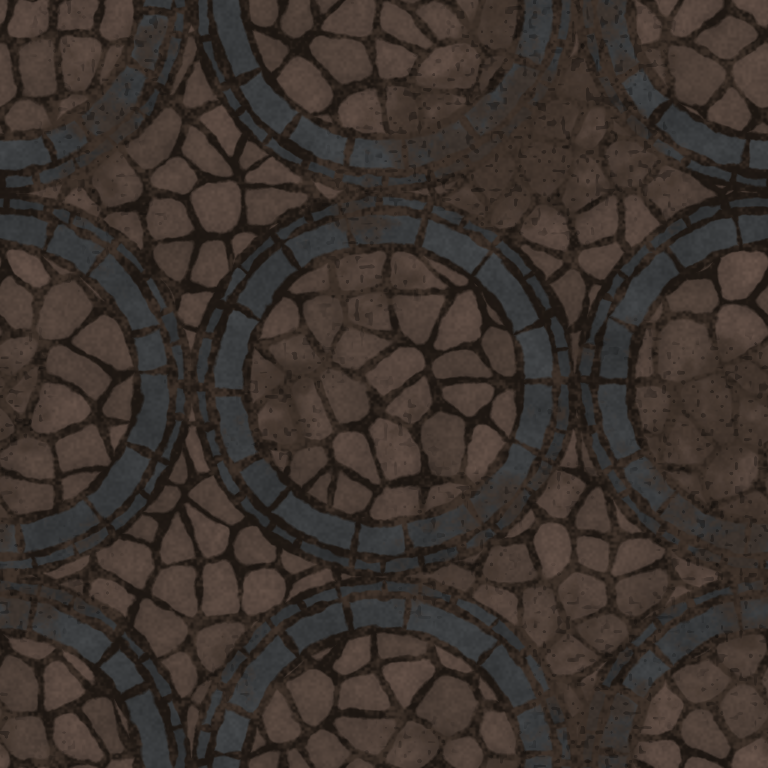
This pattern is drawn by a WebGL 1 fragment shader. Its source:

```glsl
precision highp float;
// Worn paving: a two by two grid of rings of blue-grey blocks set in brown rubble.
// Rounded Voronoi cells make the rubble, polar bricks make the rings, and
// wrapping noise adds chipped edges, drifts of dirt and grain.

uniform vec2 u_resolution;

vec2 hash2(vec2 p) {
  vec3 q = fract(p.xyx * vec3(0.1031, 0.1030, 0.0973));
  q += dot(q, q.yzx + 33.33);
  return fract((q.xx + q.yz) * q.zy);
}

// Value noise with a whole number of lattice cells across the canvas
float noise(vec2 uv, float period) {
  vec2 p = uv * period, i = floor(p), f = fract(p);
  f = f * f * (3.0 - 2.0 * f);
  vec2 lo = mod(i, period), hi = mod(i + 1.0, period);
  float bottom = mix(hash2(lo).x, hash2(vec2(hi.x, lo.y)).x, f.x);
  float top = mix(hash2(vec2(lo.x, hi.y)).x, hash2(hi).x, f.x);
  return mix(bottom, top, f.y);
}

float fbm(vec2 uv, float period) {
  float sum = 0.0, weight = 0.5;
  for (int i = 0; i < 5; i++) {
    sum += weight * noise(uv, period);
    period *= 2.0;
    weight *= 0.5;
  }
  return sum / 0.97;
}

vec2 stoneOffset(vec2 cell) {
  return 0.06 + 0.88 * hash2(mod(cell, 16.0) + 71.0);
}

// Rubble: x = rounded distance to the stone's edge, y = its random tone
vec2 rubble(vec2 uv) {
  vec2 p = uv * 16.0, base = floor(p), f = fract(p);
  vec2 nearest = vec2(0.0), home = vec2(0.0);
  float best = 9.0;
  for (int y = -1; y <= 1; y++) {
    for (int x = -1; x <= 1; x++) {
      vec2 g = vec2(float(x), float(y));
      vec2 d = g + stoneOffset(base + g) - f;
      if (dot(d, d) < best) {
        best = dot(d, d);
        nearest = d;
        home = g;
      }
    }
  }
  float sum = 0.0001;
  for (int y = -2; y <= 2; y++) {
    for (int x = -2; x <= 2; x++) {
      vec2 g = home + vec2(float(x), float(y));
      vec2 d = g + stoneOffset(base + g) - f;
      vec2 across = d - nearest;
      if (dot(across, across) > 0.0001)
        sum += exp(-18.0 * dot(0.5 * (d + nearest), normalize(across)));
    }
  }
  return vec2(-log(sum) / 18.0, hash2(mod(base + home, 16.0) + 7.0).y);
}

// Ring of uneven blocks: x = distance inside the block, y = its random tone
vec2 ringBlocks(float r, float turn, float mid, float halfWidth, float count, vec2 seed) {
  float x = turn * count, b = floor(x + 0.5);
  float seam = b + 0.46 * (hash2(seed + mod(b, count)).x - 0.5);
  float id = mod(x < seam ? b - 1.0 : b, count);
  float side = abs(x - seam) * 6.2832 * mid / count - 0.007;
  return vec2(min(halfWidth - abs(r - mid), side), hash2(seed + id + 19.0).y);
}

void main() {
  vec2 uv = gl_FragCoord.xy / u_resolution;
  float chips = fbm(uv, 48.0) - 0.5;
  float dirt = fbm(uv + 0.37, 6.0);
  float mottle = fbm(uv + 0.61, 24.0);
  float grain = 0.6 * noise(uv, 256.0) + 0.4 * noise(uv + 0.23, 128.0) - 0.5;

  // Polar coordinates around the nearest ring centre
  vec2 warp = vec2(noise(uv, 20.0), noise(uv + 0.5, 20.0)) - 0.5;
  vec2 p = uv * 2.0 + 0.008 * warp;
  vec2 centre = floor(p + 0.5), q = p - centre;
  float r = length(q), turn = atan(q.y, q.x + 0.00001) / 6.2832;
  vec2 seed = 13.0 * mod(centre, 2.0) + vec2(3.0, 47.0);

  // Mortar, from dark crevices to packed earth
  vec3 color = mix(vec3(0.115, 0.090, 0.072), vec3(0.225, 0.180, 0.150),
                   smoothstep(0.35, 0.66, 0.5 * dirt + 0.5 * mottle + 0.3 * grain));

  // Rubble inside and between the rings
  vec2 stone = rubble(uv + 0.010 * warp);
  float bounds = max(0.356 - r, r - 0.496) * 8.0;
  float edge = min(stone.x, bounds) + 0.16 * chips;
  vec3 brown = mix(vec3(0.285, 0.233, 0.203), vec3(0.335, 0.272, 0.240), stone.y);
  brown *= 0.84 + 0.26 * mottle + 0.07 * smoothstep(0.05, 0.3, edge);
  color = mix(color, brown, smoothstep(0.035, 0.10, edge));

  // Broad ring, then the thin outer ring
  vec2 broad = ringBlocks(r, turn, 0.405, 0.038, 14.0, seed);
  vec2 thin = ringBlocks(r, turn, 0.473, 0.013, 28.0, seed + 31.0);
  vec3 slate = vec3(0.220, 0.228, 0.235) * (0.86 + 0.28 * mottle);
  color = mix(color, slate * (0.95 + 0.10 * broad.y),
              smoothstep(-0.002, 0.006, broad.x + 0.022 * chips));
  color = mix(color, slate * (0.82 + 0.14 * thin.y),
              smoothstep(-0.002, 0.005, thin.x + 0.022 * chips));

  // Drifts of dirt and small dark pits
  float drift = smoothstep(0.53, 0.72, dirt + 0.35 * chips + 0.12 * grain);
  color = mix(color, vec3(0.225, 0.180, 0.150), 0.75 * drift);
  float pits = smoothstep(0.72, 0.86, noise(uv + 0.11, 160.0)) * smoothstep(0.45, 0.62, dirt);
  color *= 1.0 - 0.28 * pits;
  color *= 1.0 + 0.22 * grain;
  gl_FragColor = vec4(color, 1.0);
}
```
